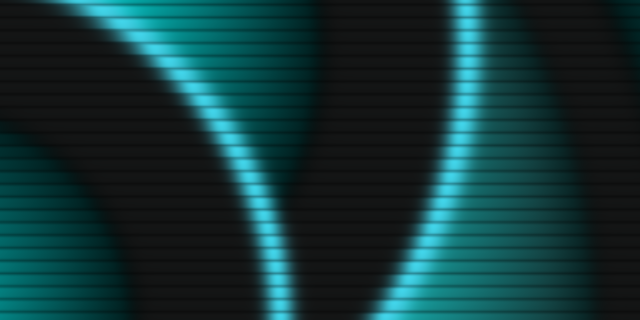
A Shadertoy shader for this background:

```glsl
const vec3 DARK = vec3(0.075, 0.08, 0.08);
const vec3 TEAL = vec3(0.02, 0.86, 0.86);
const vec3 RIM = vec3(0.25, 0.81, 0.89);
const vec3 HAZE = vec3(0.07, 0.05, 0.05);
const float STRIPES = 25.0;
const float STRIPE_PHASE = 0.625;

// Height flattened inside each stripe, with soft steps between stripes
float ribbedHeight(float y, float flatness) {
    float s = y * STRIPES - STRIPE_PHASE;
    float seam = floor(s + 0.5);
    float stepped = seam - 0.5 + smoothstep(-0.25, 0.25, s - seam);
    return (mix(s, stepped, flatness) + STRIPE_PHASE) / STRIPES;
}

// Dark seams with a slight falloff across every stripe
float ribShade(float y) {
    float f = fract(y * STRIPES - STRIPE_PHASE);
    float seam = min(f, 1.0 - f) / 0.14;
    return (1.02 - 0.3 * exp(-seam * seam)) * mix(0.95, 1.04, f);
}

// Teal light that grows with depth behind a shadow boundary
vec3 depthGlow(float depth, float gain) {
    float start = smoothstep(-0.06, 0.12, depth);
    float light = start * (0.04 + gain * max(depth, 0.0));
    return mix(DARK, TEAL * min(light, 1.0), smoothstep(0.0, 0.16, light));
}

// Disc with inner glow, shadow band and luminous rim
vec3 addDisc(vec3 below, float dist, float radius, float band, float rimWidth) {
    float edge = dist - radius;
    vec3 inside = depthGlow(radius - band - dist, 1.12);
    vec3 color = mix(inside, below, smoothstep(-0.03, 0.03, edge));
    float rim = edge / rimWidth;
    return mix(color, RIM, exp(-rim * rim));
}

// Broad backdrop: light on both sides of a curved dark valley
vec3 backdrop(float dist, float valley) {
    float offset = valley - dist;
    float depth = max(offset - 0.04, -offset - 0.06);
    float haze = smoothstep(0.02, 0.3, offset);
    return depthGlow(depth, 0.9) + HAZE * haze;
}

void mainImage(out vec4 fragColor, in vec2 fragCoord) {
    vec2 p = fragCoord / iResolution.y;
    vec2 q = vec2(p.x, ribbedHeight(p.y, 0.75));

    float leftDist = distance(q, vec2(-0.271, -0.018));
    float rightDist = distance(q, vec2(-0.034, 0.844));

    // Layers from back to front
    vec3 color = backdrop(leftDist, 2.255);
    color = addDisc(color, rightDist, 1.497, 0.39, 0.046);
    color = addDisc(color, leftDist, 1.148, 0.39, 0.044);

    fragColor = vec4(color * ribShade(p.y), 1.0);
}
```
